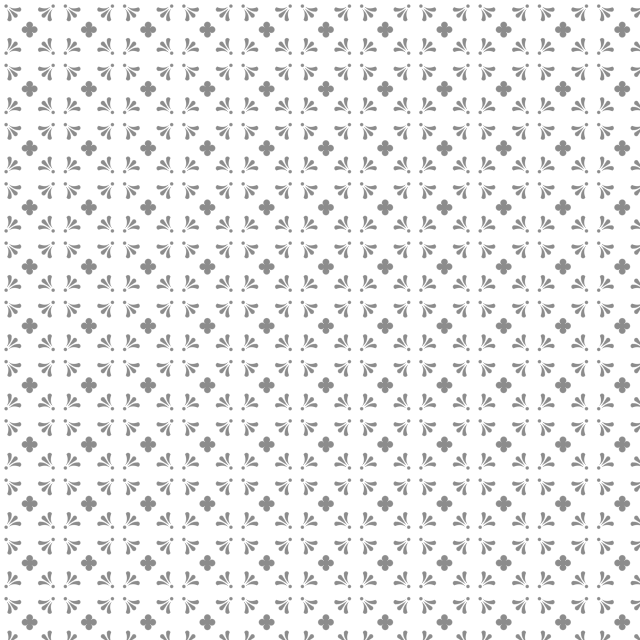
Give the GLSL for this pattern, as a WebGL 2 fragment shader.

```glsl
#version 300 es
precision highp float;

uniform vec2 u_resolution;
out vec4 fragColor;

const float REPEATS = 10.8;
const vec3 PAPER = vec3(1.0);
const vec3 INK = vec3(0.55);

float disc(vec2 p, vec2 center, float radius) {
    return length(p - center) - radius;
}

// Drop that widens from a pointed tip to a round head, arched by bend
float petal(vec2 p, vec2 tip, vec2 head, float radius, float bend) {
    vec2 span = head - tip;
    float len = length(span);
    vec2 axis = span / len;
    vec2 local = vec2(dot(p - tip, axis), dot(p - tip, vec2(-axis.y, axis.x)));
    float t = clamp(local.x / len, 0.0, 1.0);
    local.y -= 4.0 * bend * t * (1.0 - t);
    return length(local - vec2(t * len, 0.0)) - radius * t;
}

// Reflect into one octant, so each part is drawn once
vec2 foldOctant(vec2 p) {
    p = abs(p);
    return p.y > p.x ? p.yx : p;
}

float clover(vec2 p, float reach, float lobeRadius) {
    vec2 q = foldOctant(p);
    float lobe = disc(q, vec2(reach, 0.0), lobeRadius);
    float core = disc(q, vec2(0.0), reach * 0.75);
    return min(lobe, core);
}

// Four sprays of three petals, each spray with a dot at its root
float rosette(vec2 p) {
    vec2 q = foldOctant(p);
    float sidePetal = petal(q, vec2(0.160, 0.120), vec2(0.321, 0.160), 0.037, 0.020);
    float middlePetal = petal(q, vec2(0.150), vec2(0.262), 0.036, 0.0);
    float dotRoot = disc(q, vec2(0.103), 0.028);
    return min(dotRoot, min(sidePetal, middlePetal));
}

float coverage(float dist, float pixel) {
    return 1.0 - smoothstep(-0.75 * pixel, 0.75 * pixel, dist);
}

void main() {
    vec2 uv = gl_FragCoord.xy / u_resolution;

    // The grid is anchored at the upper left corner
    vec2 grid = vec2(uv.x, 1.0 - uv.y) * REPEATS;
    float pixel = REPEATS / min(u_resolution.x, u_resolution.y);

    // Rosettes sit on grid corners, clovers in cell centers
    vec2 fromCorner = fract(grid + 0.5) - 0.5;
    vec2 fromCenter = fract(grid) - 0.5;
    float motif = min(rosette(fromCorner), clover(fromCenter, 0.077, 0.056));

    fragColor = vec4(mix(PAPER, INK, coverage(motif, pixel)), 1.0);
}
```
